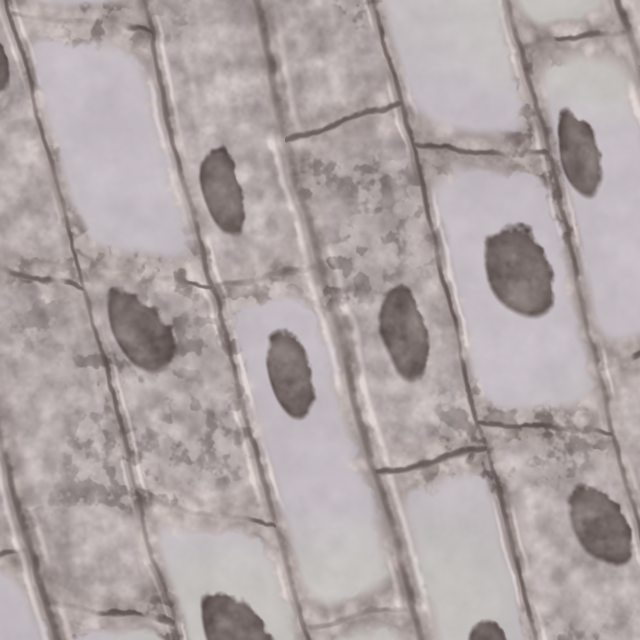
A Shadertoy shader for this texture:

```glsl
#define LEAN 0.26
#define COLUMN 0.19
#define CELL 0.46
#define WALL 0.0075
#define GRAIN 40.0
#define CLEAR_SHARE 0.58
#define NUCLEUS_SHARE 0.62
#define NUCLEUS_SIZE vec2(0.040, 0.066)

float hash(vec2 p) {
    return fract(sin(dot(p, vec2(127.1, 311.7))) * 43758.5453);
}

float noise(vec2 p) {
    vec2 i = floor(p), f = fract(p);
    f = f * f * (3.0 - 2.0 * f);
    return mix(mix(hash(i), hash(i + vec2(1, 0)), f.x),
               mix(hash(i + vec2(0, 1)), hash(i + vec2(1, 1)), f.x), f.y);
}

float fbm(vec2 p) {
    float sum = 0.0, weight = 0.54;
    for (int i = 0; i < 3; i++) {
        sum += weight * noise(p);
        p = mat2(1.6, 1.2, -1.2, 1.6) * p + 7.3;
        weight *= 0.55;
    }
    return sum / 1.0;
}

float roundBox(vec2 p, vec2 halfSize, float radius) {
    vec2 q = abs(p) - halfSize + radius;
    return length(max(q, 0.0)) + min(max(q.x, q.y), 0.0) - radius;
}

void mainImage(out vec4 fragColor, in vec2 fragCoord) {
    vec2 uv = fragCoord / iResolution.y;
    float wobble = fbm(uv * 5.0) - 0.5;
    float grain = fbm(uv * GRAIN) - 0.5;

    // Leaning columns, each cut into cells of its own length
    float across = uv.x - LEAN * (1.0 - uv.y) + 0.03 * wobble + 0.008 * grain;
    across += 0.012 * sin(across * 23.0);
    float column = across / COLUMN - 0.1;
    float k = floor(column);
    float x = (column - k - 0.5) * COLUMN;
    float cellLength = CELL * (0.8 + 0.5 * hash(vec2(k, 3.0)));
    float slant = 0.6 * (hash(vec2(k, 5.0)) - 0.4);
    float row = (uv.y + slant * x + 0.05 * wobble + 0.012 * grain) / cellLength
              + 5.0 * hash(vec2(k, 7.0));
    vec2 id = vec2(k, floor(row));
    vec2 p = vec2(x, (fract(row) - 0.5) * cellLength);
    vec2 halfCell = 0.5 * vec2(COLUMN, cellLength);
    vec2 toWall = halfCell - abs(p);

    // Granular cytoplasm with streaks along the cells and dark clumps
    float streak = noise(vec2(across * 75.0, uv.y * 7.0)) - 0.5;
    float tone = 0.695 + 0.34 * grain + 0.07 * streak + 0.10 * wobble;
    float clump = smoothstep(0.50, 0.70, fbm(uv * 7.0 + 31.0));
    tone -= 0.17 * clump * smoothstep(0.47, 0.66, fbm(uv * 46.0 + 11.0));

    // Smooth pale hollow in some of the cells
    float hollow = roundBox(p, halfCell - vec2(0.018, 0.03), 0.05) + 0.035 * grain;
    float clearness = step(1.0 - CLEAR_SHARE, hash(id + 17.0));
    float lumen = smoothstep(0.010, -0.012, hollow) * mix(0.22, 1.0, clearness);
    float paleTone = 0.768 + 0.05 * (fbm(uv * 11.0) - 0.5) + 0.05 * grain;
    tone = mix(tone, paleTone, lumen);

    // Bright fringe and brown shade beside the side walls
    float fringe = smoothstep(0.007, 0.0, abs(toWall.x - 0.016));
    tone += 0.13 * fringe * smoothstep(0.35, 0.75, noise(vec2(k * 9.0 + sign(x), uv.y * 12.0)));
    tone -= 0.07 * exp(-toWall.x / 0.010);

    // Mottled oval nucleus
    vec2 shift = vec2(hash(id + 23.0), hash(id + 29.0)) - 0.5;
    vec2 center = shift * vec2(0.075, 0.5 * cellLength);
    float oval = length((p - center) / NUCLEUS_SIZE) + 0.25 * grain;
    float nucleus = smoothstep(1.10, 0.90, oval) * step(hash(id + 41.0), NUCLEUS_SHARE);
    float nucleusTone = 0.47 + 0.28 * grain - 0.05 * smoothstep(0.7, 0.95, oval);
    tone = mix(tone, nucleusTone, nucleus);

    // Dark side walls of uneven strength, and thin cross walls
    float wallId = floor(column + 0.5);
    float sideInk = mix(0.5, 0.95, hash(vec2(wallId, 13.0)))
                  * mix(0.45, 1.0, smoothstep(0.2, 0.6, noise(vec2(wallId * 7.0, uv.y * 13.0))));
    float sideWall = sideInk * smoothstep(WALL, WALL * 0.15, toWall.x);
    float crossInk = mix(0.15, 0.9, smoothstep(0.25, 0.55, noise(vec2(x * 22.0, k * 5.0 + 2.0))));
    float crossWall = crossInk * smoothstep(WALL, WALL * 0.15, toWall.y);
    tone = mix(tone, 0.40 + 0.15 * grain, max(sideWall, crossWall));

    // Warm stain, cooler inside the hollows
    tone = clamp(tone, 0.30, 0.88);
    vec3 warm = vec3(0.0, -0.047, -0.054);
    vec3 cool = mix(vec3(0.0, -0.014, -0.026), vec3(-0.005, -0.034, -0.012),
                    smoothstep(0.35, 0.65, noise(uv * 3.0 + 5.0)));
    vec3 color = tone + mix(warm, cool, lumen * (1.0 - nucleus));
    fragColor = vec4(color, 1.0);
}
```
